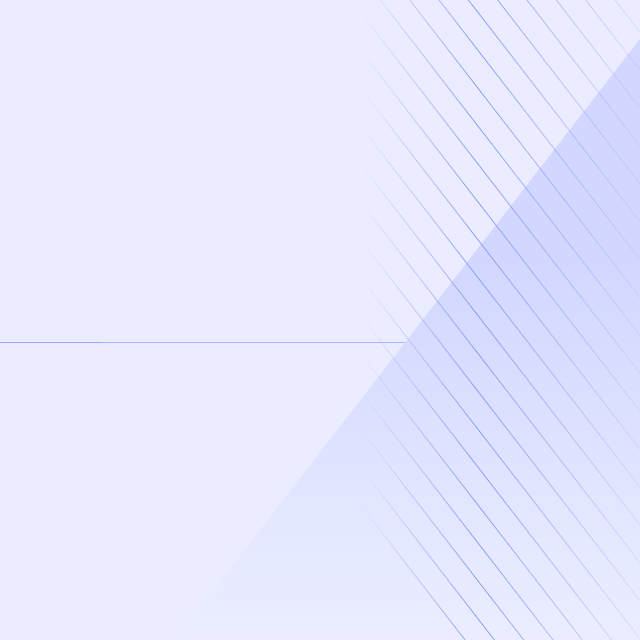
This background is drawn by a three.js fragment shader. Its source:

```glsl
varying vec2 vUv;

#define SLOPE 1.292
#define WEDGE_FOOT 0.273
#define STRIPE_START -0.0473
#define STRIPE_GAP 0.04583
#define STRIPE_LEFT 0.56
#define STRIPE_PEAK 0.745
#define STRIPE_RIGHT 1.06
#define RULE_HEIGHT 0.4648
#define RULE_SPLIT 0.158
#define HALF_WIDTH 0.0007
#define SOFT 0.001

const vec3 PAPER = vec3(0.922, 0.926, 1.0);
const vec3 WEDGE_LOW = vec3(0.910, 0.922, 1.0);
const vec3 WEDGE_DEEP = vec3(0.820, 0.843, 1.0);
const vec3 STRIPE_BLUE = vec3(0.50, 0.59, 0.98);
const vec3 STRIPE_LILAC = vec3(0.62, 0.60, 0.95);
const vec3 RULE_BLUE = vec3(0.65, 0.70, 0.985);
const vec3 RULE_DARK = vec3(0.58, 0.65, 0.95);

// Coverage of a thin line at a given distance from its centre
float hairline(float dist) {
  return 1.0 - smoothstep(HALF_WIDTH - SOFT, HALF_WIDTH + SOFT, abs(dist));
}

// Scale from a horizontal offset to the distance across a slanted line
float slantScale() {
  return SLOPE / sqrt(1.0 + SLOPE * SLOPE);
}

// Coverage of the area to the right of the rising edge
float wedgeMask(vec2 p) {
  float dist = (p.x - WEDGE_FOOT - p.y / SLOPE) * slantScale();
  return smoothstep(-SOFT, SOFT, dist);
}

// Evenly spaced falling lines, starting from the lowest one
float stripes(vec2 p) {
  float offset = p.x - (1.0 - p.y) / SLOPE - STRIPE_START;
  float index = max(floor(offset / STRIPE_GAP + 0.5), 0.0);
  return hairline((offset - index * STRIPE_GAP) * slantScale());
}

// Stripe strength: rises from the left, peaks, then fades to the right
float stripeFade(float x) {
  float rise = clamp((x - STRIPE_LEFT) / (STRIPE_PEAK - STRIPE_LEFT), 0.0, 1.0);
  float fall = clamp((STRIPE_RIGHT - x) / (STRIPE_RIGHT - STRIPE_PEAK), 0.0, 1.0);
  return rise * fall;
}

void main() {
  vec3 color = PAPER;
  float wedge = wedgeMask(vUv);

  // Horizontal rule, stopping at the wedge
  float ruleTone = smoothstep(RULE_SPLIT - SOFT, RULE_SPLIT + SOFT, vUv.x);
  vec3 ruleColor = mix(RULE_DARK, RULE_BLUE, ruleTone);
  color = mix(color, ruleColor, hairline(vUv.y - RULE_HEIGHT) * (1.0 - wedge));

  // Wedge, dissolving into the paper at its foot
  vec3 wedgeColor = mix(WEDGE_LOW, WEDGE_DEEP, clamp((vUv.y - 0.08) / 0.52, 0.0, 1.0));
  color = mix(color, wedgeColor, wedge * smoothstep(0.0, 0.08, vUv.y));

  // Slanted stripes, bluest at their peak
  float fade = stripeFade(vUv.x);
  vec3 stripeColor = mix(STRIPE_LILAC, STRIPE_BLUE, fade);
  color = mix(color, stripeColor, stripes(vUv) * fade);

  gl_FragColor = vec4(color, 1.0);
}
```
